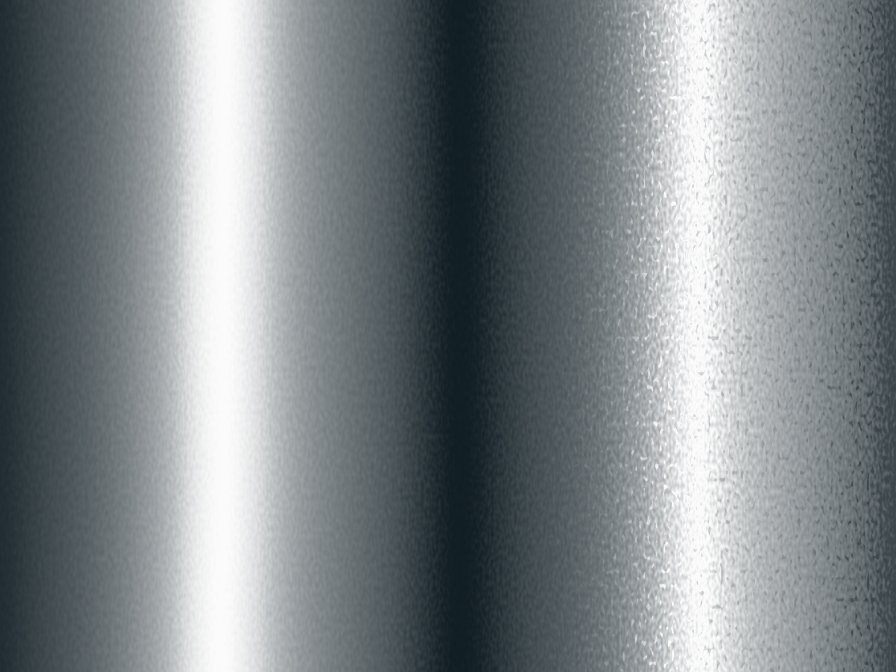
This texture is drawn by a WebGL 2 fragment shader. Its source:

```glsl
#version 300 es
precision highp float;

// Brushed metal with two tall soft highlights between dark blue-grey folds.
// A smooth brightness profile runs across x; stretched gradient noise bends
// the lookup, so the grain and its specks grow coarser towards the right.

uniform vec2 u_resolution;
out vec4 fragColor;

const vec3 SHADOW_COLOUR = vec3(0.055, 0.105, 0.130);
const vec3 LIGHT_COLOUR = vec3(0.985, 0.985, 0.985);
const vec2 GRAIN_SCALE = vec2(230.0, 110.0);  // cells per canvas height
const vec2 SPECK_SCALE = vec2(165.0, 95.0);
const float GRAIN_LEFT = 0.006;               // sideways bend of the profile
const float GRAIN_RIGHT = 0.026;
const float SPECK_BEND = 0.032;
const float WAVER = 0.003;                    // slow lean of the bands
const float FINE_TONE = 0.025;

// Brightness at evenly spaced positions from left to right.
const int LAST = 32;
const float PROFILE[33] = float[33](
  0.13, 0.20, 0.27, 0.34, 0.43, 0.54, 0.69, 0.91,
  0.985, 0.89, 0.69, 0.55, 0.46, 0.38, 0.30, 0.19,
  0.08, 0.085, 0.18, 0.26, 0.32, 0.39, 0.49, 0.63,
  0.84, 0.985, 0.85, 0.72, 0.63, 0.55, 0.47, 0.37, 0.24);

// Integer hash to a unit gradient.
vec2 gradientAt(vec2 cell) {
  uvec2 q = uvec2(ivec2(cell) + 4096);
  uint h = q.x * 73193u ^ q.y * 95717u;
  h = (h ^ (h >> 15)) * 747796u + 28913u;
  h = (h ^ (h >> 13)) * 69069u;
  h ^= h >> 16;
  float angle = float(h & 65535u) * 6.28319 / 65536.0;
  return vec2(cos(angle), sin(angle));
}

// Gradient noise, roughly -1 to 1.
float gradientNoise(vec2 p) {
  vec2 cell = floor(p);
  vec2 f = p - cell;
  vec2 w = f * f * f * (f * (f * 6.0 - 15.0) + 10.0);
  float a = dot(gradientAt(cell), f);
  float b = dot(gradientAt(cell + vec2(1, 0)), f - vec2(1, 0));
  float c = dot(gradientAt(cell + vec2(0, 1)), f - vec2(0, 1));
  float d = dot(gradientAt(cell + vec2(1, 1)), f - vec2(1, 1));
  return 1.4 * mix(mix(a, b, w.x), mix(c, d, w.x), w.y);
}

// Catmull-Rom interpolation of the brightness profile.
float profile(float x) {
  float s = clamp(x, 0.0, 0.9999) * float(LAST);
  int i = int(s);
  float t = s - float(i);
  float a = PROFILE[max(i - 1, 0)];
  float b = PROFILE[i];
  float c = PROFILE[i + 1];
  float d = PROFILE[min(i + 2, LAST)];
  return b + 0.5 * t * (c - a + t * (2.0 * a - 5.0 * b + 4.0 * c - d
       + t * (3.0 * (b - c) + d - a)));
}

void main() {
  vec2 uv = gl_FragCoord.xy / u_resolution;
  vec2 p = gl_FragCoord.xy / u_resolution.y;

  // Fine grain, stronger to the right.
  float grain = gradientNoise(p * GRAIN_SCALE);
  float roughness = smoothstep(0.25, 0.95, uv.x);
  float bend = grain * mix(GRAIN_LEFT, GRAIN_RIGHT, roughness);

  // Sparse specks: bright before the right highlight, dark after it.
  float speckNoise = gradientNoise(p * SPECK_SCALE + 37.3);
  float speck = smoothstep(0.28, 0.62, speckNoise);
  bend += SPECK_BEND * speck * smoothstep(0.52, 0.80, uv.x);

  // Slow waver of the whole band.
  bend += WAVER * gradientNoise(vec2(uv.x * 2.0 + 5.0, uv.y * 2.5));

  float light = profile(uv.x + bend);
  float midtone = 4.0 * light * (1.0 - light);
  light += FINE_TONE * midtone * gradientNoise(p * GRAIN_SCALE * 0.8 + 91.7);

  // Convert brightness to a blend from blue-grey shadow to white.
  float blend = (light - SHADOW_COLOUR.r) / (LIGHT_COLOUR.r - SHADOW_COLOUR.r);
  fragColor = vec4(mix(SHADOW_COLOUR, LIGHT_COLOUR, clamp(blend, 0.0, 1.0)), 1.0);
}
```
